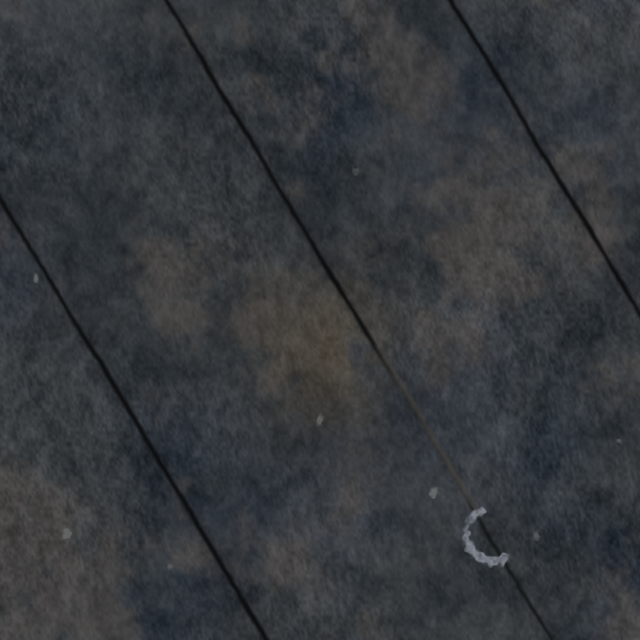
Reproduce this texture procedurally as a Shadertoy shader.

```glsl
// Weathered dark slate boards divided by three slanted joints.
// Layered value noise gives mottling, brown stains and fine streaks; distance
// functions give the joints, a half-filled stretch, pale specks and a chalk arc.

const float SLANT = 0.603;          // sideways run of a joint per unit of height
const float SPACING = 0.445;        // horizontal distance between joints
const float FIRST_JOINT = 0.259;    // where the middle joint meets the top edge
const float JOINT_HALF = 0.0037;
const float SPECK_CELLS = 5.0;
const float SPECK_CHANCE = 0.26;
const float MOTTLE = 0.115;
const float GRAIN = 0.088;
const vec2 STAIN_CENTER = vec2(0.515, 0.455);
const vec2 CHALK_CENTER = vec2(0.770, 0.165);
const float CHALK_RADIUS = 0.041;

const vec3 SLATE_DARK = vec3(0.158, 0.177, 0.194);
const vec3 SLATE_LIGHT = vec3(0.236, 0.250, 0.262);
const vec3 STAIN = vec3(0.300, 0.284, 0.275);
const vec3 EARTH = vec3(0.305, 0.272, 0.228);
const vec3 BLUE_CAST = vec3(-0.008, -0.004, 0.008);
const vec3 JOINT = vec3(0.050, 0.053, 0.058);
const vec3 CHALK = vec3(0.51, 0.53, 0.57);
const vec3 SPECK = vec3(0.43, 0.44, 0.44);

float hash(vec2 p) {
    vec3 q = fract(vec3(p.xyx) * 0.1031);
    q += dot(q, q.yzx + 33.33);
    return fract((q.x + q.y) * q.z);
}

float noise(vec2 p) {
    vec2 i = floor(p), f = fract(p);
    f = f * f * (3.0 - 2.0 * f);
    return mix(mix(hash(i), hash(i + vec2(1, 0)), f.x),
               mix(hash(i + vec2(0, 1)), hash(i + vec2(1, 1)), f.x), f.y);
}

float fbm(vec2 p) {
    float sum = 0.0, amp = 0.5, total = 0.0;
    for (int i = 0; i < 5; i++) {
        sum += amp * noise(p);
        total += amp;
        p = mat2(1.6, 1.2, -1.2, 1.6) * p + 17.3;
        amp *= 0.62;
    }
    return sum / total;
}

// Coverage of a shape from its signed distance
float cover(float d, float soft) {
    return 1.0 - smoothstep(-soft, soft, d);
}

// Mottled slate with brown stains and fine streaks
vec3 boardColor(vec2 p) {
    float tone = fbm(p * 8.0 + 4.0);
    vec3 col = mix(SLATE_DARK, SLATE_LIGHT, smoothstep(0.24, 0.76, tone));
    col += BLUE_CAST * smoothstep(0.45, 0.70, fbm(p * 3.5 + 31.0));

    float patches = smoothstep(0.50, 0.72, fbm(p * 7.0 + 11.0));
    col = mix(col, STAIN, 0.72 * patches);
    vec2 s = (p - STAIN_CENTER) / vec2(0.11, 0.13);
    float earth = exp(-dot(s, s)) * smoothstep(0.15, 0.60, fbm(p * 14.0 + 5.0));
    col = mix(col, EARTH, 0.80 * earth);
    col += MOTTLE * (fbm(p * vec2(46.0, 36.0) + 70.0) - 0.5);

    vec2 q = vec2(p.x + 0.2 * p.y, p.y);
    float streak = noise(q * vec2(140.0, 65.0)) - 0.5;
    float fine = noise(q * vec2(250.0, 170.0) + 9.0) - 0.5;
    float worn = 0.40 + 0.9 * noise(p * 6.0 + 50.0);
    return col + GRAIN * worn * (0.50 * streak + 0.65 * fine);
}

// Sparse pale chips, one at most in each grid cell
float specks(vec2 p, float soft) {
    vec2 cell = floor(p * SPECK_CELLS);
    vec2 offset = 0.15 + 0.7 * vec2(hash(cell + 7.1), hash(cell + 23.7));
    float radius = mix(0.003, 0.007, hash(cell + 41.3));
    float d = length((p - (cell + offset) / SPECK_CELLS) * vec2(1.2, 0.9));
    d += 0.008 * (noise(p * 180.0) - 0.5) - radius;
    float strength = mix(0.3, 0.8, hash(cell + 61.9));
    return strength * cover(d, soft + 0.002) * step(hash(cell + 3.9), SPECK_CHANCE);
}

// Broken arc open toward the right, heavier at its lower end
float chalkArc(vec2 p, float soft) {
    vec2 r = p - CHALK_CENTER;
    vec2 axis = vec2(-0.914, -0.407);
    vec2 a = vec2(dot(r, axis), abs(dot(r, vec2(-axis.y, axis.x))));
    float d = a.x > 0.0 ? abs(length(a) - CHALK_RADIUS)
                        : length(a - vec2(0.0, CHALK_RADIUS));
    float halfWidth = mix(0.0080, 0.0040, smoothstep(-0.03, 0.02, r.y));
    d += 0.008 * (noise(p * 150.0) - 0.5) - halfWidth;
    return cover(d, soft + 0.0015) * mix(0.45, 1.0, noise(p * 220.0));
}

void mainImage(out vec4 fragColor, in vec2 fragCoord) {
    vec2 p = fragCoord / iResolution.xy;
    float soft = 1.0 / iResolution.y;

    // Joint coordinates: nearest joint and distance to it
    float u = (p.x - SLANT * (1.0 - p.y) - FIRST_JOINT) / SPACING;
    float joint = round(u);
    float d = (u - joint) * SPACING / sqrt(1.0 + SLANT * SLANT);
    d += 0.0025 * (noise(vec2(p.y * 14.0, joint * 9.0)) - 0.5);
    d += 0.0016 * (noise(p * 90.0) - 0.5);
    vec3 col = boardColor(p);

    // The middle joint is packed with earth over part of its length
    float middle = 1.0 - step(0.5, abs(joint));
    float packed = middle * smoothstep(0.16, 0.25, p.y) * (1.0 - smoothstep(0.39, 0.50, p.y));
    float lower = middle * (1.0 - smoothstep(0.18, 0.40, p.y));
    float halfWidth = JOINT_HALF * mix(0.60, 1.15, noise(vec2(p.y * 25.0, joint + 8.0)));
    halfWidth *= 1.0 - 0.35 * lower;
    col = mix(col, EARTH, 0.5 * packed * cover(abs(d - 0.004) - 0.004, 0.005));
    col *= 1.0 - 0.15 * (1.0 - packed) * exp(-abs(d) / 0.007);
    col = mix(col, JOINT, (1.0 - 0.8 * packed) * (1.0 - 0.25 * lower)
                          * cover(abs(d) - halfWidth, soft + 0.0022));

    // Pale marks lie on top
    col = mix(col, SPECK, specks(p, soft));
    col = mix(col, CHALK, chalkArc(p, soft));
    fragColor = vec4(clamp(col, 0.0, 1.0), 1.0);
}
```
